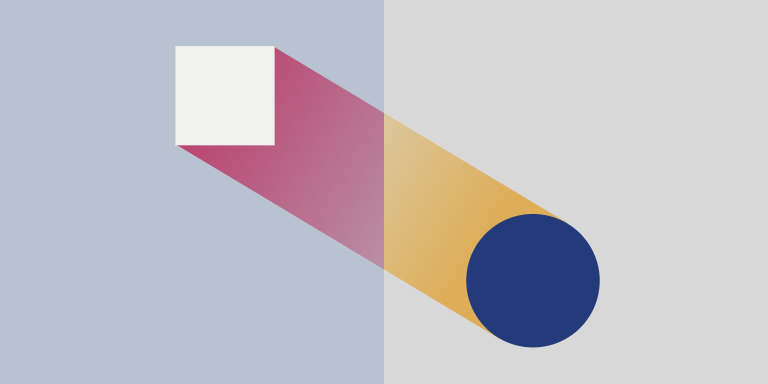
Reproduce this background procedurally as a WebGL 2 fragment shader.

```glsl
#version 300 es
precision highp float;
// A pale square joined to a blue disc by a slanted two-tone band over a split backdrop.
uniform vec2 u_resolution;
out vec4 fragColor;

// Smooth coverage of a signed distance, one pixel wide.
float coverage(float dist) {
    return clamp(0.5 - dist * u_resolution.y, 0.0, 1.0);
}

float boxDistance(vec2 p, vec2 halfSize) {
    vec2 d = abs(p) - halfSize;
    return length(max(d, 0.0)) + min(max(d.x, d.y), 0.0);
}

void main() {
    // Canvas height is one unit; the split stays in the middle of the width.
    vec2 p = gl_FragCoord.xy / u_resolution.y;
    p.x += 1.0 - 0.5 * u_resolution.x / u_resolution.y;

    vec2 squareCenter = vec2(0.586, 0.7507);
    vec2 discCenter = vec2(1.388, 0.269);
    vec2 fromSquare = p - squareCenter;

    // Backdrop halves
    float rightSide = coverage(1.0 - p.x);
    vec3 color = mix(vec3(0.725, 0.761, 0.82), vec3(0.847), rightSide);

    // Band: runs from the square's diagonal to the disc's center
    vec2 axis = normalize(discCenter - squareCenter);
    float along = dot(fromSquare, axis);
    float across = dot(fromSquare, vec2(-axis.y, axis.x));
    float bandDistance = abs(across) - 0.1747;
    bandDistance = max(bandDistance, (fromSquare.y - fromSquare.x) * 0.7071);
    bandDistance = max(bandDistance, along - distance(squareCenter, discCenter));

    // Each half fades toward the split
    vec3 rose = mix(vec3(0.725, 0.285, 0.45), vec3(0.725, 0.56, 0.645), clamp(along / 0.586, 0.0, 1.0));
    vec3 amber = mix(vec3(0.86, 0.78, 0.62), vec3(0.87, 0.68, 0.34), clamp((along - 0.378) / 0.403, 0.0, 1.0));
    color = mix(color, mix(rose, amber, rightSide), coverage(bandDistance));

    // Square and disc
    color = mix(color, vec3(0.941, 0.941, 0.935), coverage(boxDistance(fromSquare, vec2(0.1292))));
    color = mix(color, vec3(0.143, 0.233, 0.483), coverage(distance(p, discCenter) - 0.1738));

    fragColor = vec4(color, 1.0);
}
```
